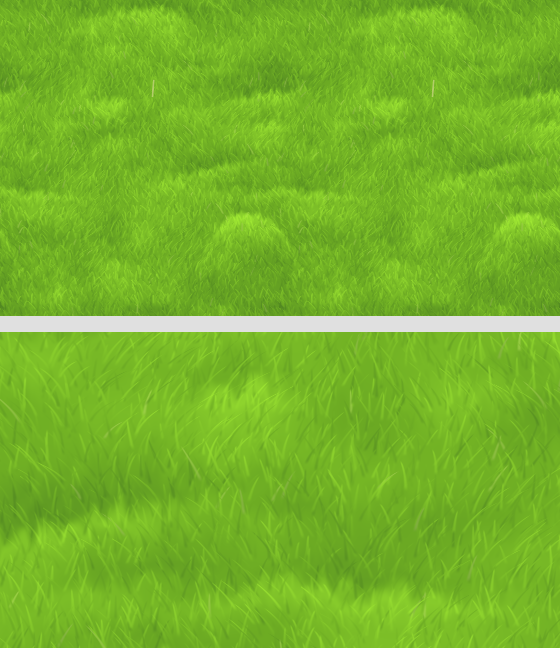
Top: the whole. Bottom: its middle third, enlarged.
A WebGL 1 fragment shader for this texture:

```glsl
precision highp float;
// Lush green grass with soft sunlit mounds, tiled twice across and once down.

uniform vec2 u_resolution;

const vec2 TILE = vec2(0.8889, 1.0);   // tile size in canvas heights
const vec3 DEEP_GREEN = vec3(0.31, 0.52, 0.13);
const vec3 MID_GREEN = vec3(0.44, 0.69, 0.14);
const vec3 SUN_GREEN = vec3(0.60, 0.88, 0.19);
const vec3 STRAW = vec3(0.78, 0.84, 0.50);

float hash(vec2 p) {
  return fract(sin(dot(p, vec2(127.1, 311.7))) * 43758.5453);
}

// Value noise that wraps after "cells" cells over the tile.
float noise(vec2 p, vec2 cells) {
  vec2 g = p / TILE * cells;
  vec2 i = floor(g);
  vec2 f = fract(g);
  f = f * f * (3.0 - 2.0 * f);
  vec2 a = mod(i, cells);
  vec2 b = mod(i + 1.0, cells);
  return mix(mix(hash(a), hash(vec2(b.x, a.y)), f.x),
             mix(hash(vec2(a.x, b.y)), hash(b), f.x), f.y);
}

// Shortest offset between two points on the wrapping tile.
vec2 wrapOffset(vec2 d) {
  return mod(d + 0.5 * TILE, TILE) - 0.5 * TILE;
}

// Bright crest that fades downward, with a shaded hollow behind it.
float mound(vec2 p, vec2 top, float halfWidth, float tilt, float curve) {
  vec2 d = wrapOffset(p - top);
  float depth = tilt * d.x - curve * d.x * d.x - d.y;
  float front = smoothstep(-0.016, 0.020, depth);
  float lit = front * exp(-max(depth, 0.0) / 0.05);
  float hollow = (1.0 - front) * exp(min(depth, 0.0) / 0.05);
  float reach = d.x / halfWidth;
  return exp(-reach * reach) * (lit - 0.40 * hollow);
}

// Broad light and shade of the ground.
float groundTone(vec2 p) {
  vec2 q = p;
  q.y += 0.026 * (noise(p, vec2(95.0, 42.0)) - 0.5);
  q.y += 0.030 * (noise(p, vec2(9.0, 7.0)) - 0.5);
  float tone = 0.52;
  tone += 0.24 * (noise(q, vec2(4.0, 9.0)) - 0.5);
  tone += 0.26 * (noise(q, vec2(10.0, 19.0)) - 0.5);
  // Main ridges
  tone += 0.58 * mound(q, vec2(0.47, 0.970), 0.13, -0.05, 1.2);
  tone += 0.54 * mound(q, vec2(0.82, 0.715), 0.12, 0.20, 1.2);
  tone += 0.46 * mound(q, vec2(0.86, 0.610), 0.05, 0.00, 3.0);
  tone += 0.50 * mound(q, vec2(0.69, 0.475), 0.18, 0.22, 0.4);
  tone += 0.54 * mound(q, vec2(0.08, 0.400), 0.17, 0.02, 0.4);
  tone += 0.48 * mound(q, vec2(0.79, 0.320), 0.15, 0.00, 5.5);
  tone += 0.46 * mound(q, vec2(0.35, 0.680), 0.06, 0.00, 2.0);
  // Scattered small tufts
  for (int i = 0; i < 14; i++) {
    float n = float(i) + 1.0;
    vec2 top = TILE * vec2(hash(vec2(n, 3.7)), fract(n * 0.618));
    float size = mix(0.05, 0.13, hash(vec2(n, 8.1)));
    float tilt = 0.3 * (hash(vec2(n, 5.3)) - 0.4);
    tone += 0.22 * mound(q, top, size, tilt, 1.0);
  }
  return tone;
}

vec3 grassColor(float tone) {
  vec3 low = mix(DEEP_GREEN, MID_GREEN, clamp(tone * 2.0, -0.2, 1.0));
  return mix(low, SUN_GREEN, clamp(tone * 2.0 - 1.0, 0.0, 1.2));
}

// Coverage of a curved, tapering blade; t runs from root to tip.
float blade(vec2 d, float lean, float len, float width, float px) {
  float t = d.y / len;
  float side = abs(d.x - lean * t * (0.5 + 0.5 * t));
  float body = 1.0 - smoothstep(0.0, width * (1.15 - t) + px, side);
  return body * smoothstep(0.0, 0.2, t) * (1.0 - smoothstep(0.85, 1.0, t));
}

// One wrapping layer of blades, painted from the back row to the front.
vec3 paintBlades(vec3 color, vec2 p, vec2 cells, float seed, float tone, float px) {
  vec2 size = TILE / cells;
  vec2 home = floor(p / size);
  float wind = noise(p, vec2(6.0, 8.0)) - 0.45;
  for (int row = 0; row < 3; row++) {
    for (int col = -1; col <= 1; col++) {
      vec2 cell = home + vec2(float(col), -float(row));
      vec2 id = mod(cell, cells) + seed;
      vec2 root = (cell + vec2(hash(id), hash(id + 17.3))) * size;
      float lean = size.x * (1.5 * wind + 2.0 * (hash(id + 31.9) - 0.5));
      float len = size.y * mix(1.1, 2.0, hash(id + 47.1));
      vec2 d = p - root;
      float cover = 0.70 * blade(d, lean, len, 0.0021, px);
      float shade = tone + 0.58 * (hash(id + 63.7) - 0.5) + 0.16 * (d.y / len - 0.5);
      float dry = step(0.985, hash(id + 79.3));
      color = mix(color, mix(grassColor(shade), STRAW, 0.4 * dry), cover);
    }
  }
  return color;
}

// Thin straight stalk.
float stalk(vec2 p, vec2 a, vec2 b, float width, float px) {
  vec2 d = wrapOffset(p - a);
  float t = clamp(dot(d, b) / dot(b, b), 0.0, 1.0);
  return 1.0 - smoothstep(width, width + px, length(d - b * t));
}

void main() {
  vec2 uv = gl_FragCoord.xy / u_resolution;
  vec2 p = fract(uv * vec2(2.0, 1.0)) * TILE;
  float px = 1.0 / u_resolution.y;
  float tone = groundTone(p);
  vec3 color = grassColor(tone - 0.05);
  color = paintBlades(color, p, vec2(42.0, 54.0), 5.0, tone - 0.05, px);
  color = paintBlades(color, p, vec2(46.0, 60.0), 211.0, tone, px);
  color = paintBlades(color, p, vec2(40.0, 56.0), 613.0, tone, px);
  color = paintBlades(color, p, vec2(37.0, 50.0), 419.0, tone + 0.03, px);
  color = mix(color, STRAW, 0.75 * stalk(p, vec2(0.484, 0.695), vec2(0.004, 0.05), 0.001, px));
  gl_FragColor = vec4(color, 1.0);
}
```
